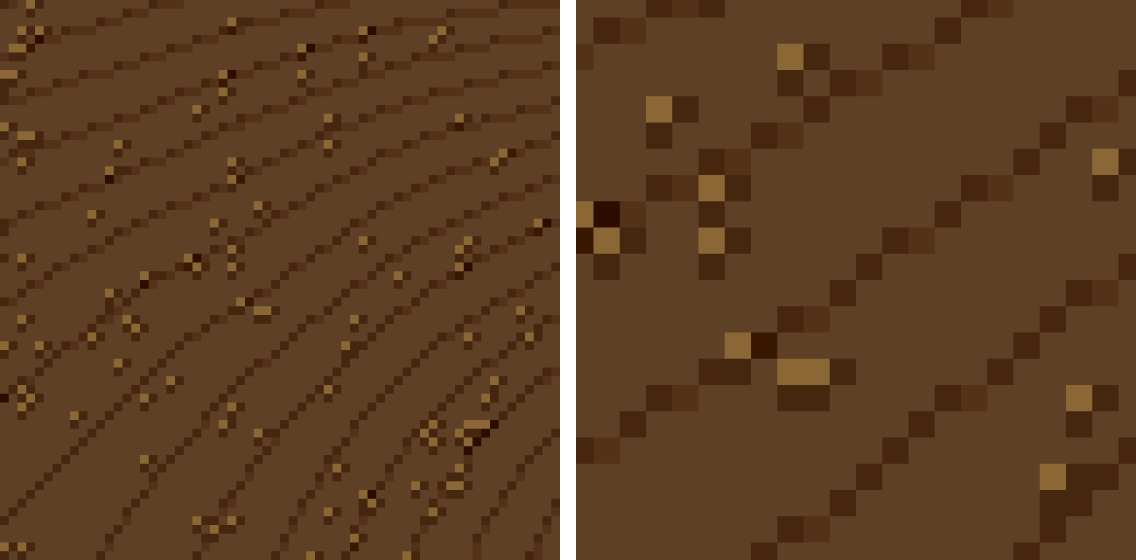
Left: the whole. Right: its middle third, enlarged.
This texture is drawn by a WebGL 2 fragment shader. Its source:

```glsl
#version 300 es
precision highp float;
// Pixelated brown wood: curved dark grain lines with scattered shaded flecks.

uniform vec2 u_resolution;
out vec4 outColor;

const float CELLS = 64.0;          // cells along the canvas height
const float FLECK_CHANCE = 0.0165; // share of cells holding a bright fleck
const vec3 WOOD = vec3(0.370, 0.250, 0.150);
const vec3 GRAIN_SOFT = vec3(0.325, 0.195, 0.098);
const vec3 GRAIN_DEEP = vec3(0.275, 0.148, 0.055);
const vec3 FLECK = vec3(0.545, 0.405, 0.210);
const vec3 SHADE = vec3(0.100, 0.100, 0.095);

float hash(vec2 p) {
    return fract(sin(dot(p, vec2(127.1, 311.7))) * 43758.5453);
}

float valueNoise(vec2 p) {
    vec2 cell = floor(p);
    vec2 t = fract(p);
    t = t * t * (3.0 - 2.0 * t);
    float low = mix(hash(cell), hash(cell + vec2(1.0, 0.0)), t.x);
    float high = mix(hash(cell + vec2(0.0, 1.0)), hash(cell + 1.0), t.x);
    return mix(low, high, t.y);
}

// Height field whose whole-number contours are the grain lines.
float grainField(vec2 p) {
    float y = max(p.y, 0.0);
    float across = -4.5 * p.x - 3.0 * p.x * p.x;
    float upward = 2.6 * y + 4.6 * y * y;
    float bend = 4.5 * p.x * p.x * y * sqrt(y);
    return across + upward + bend + 0.35 * (valueNoise(p * 4.0) - 0.5);
}

// True when a contour passes within half a cell along the steeper axis.
bool isGrain(vec2 cell) {
    vec2 p = (cell + 0.5) / CELLS;
    vec2 stepSize = vec2(1.0 / CELLS, 0.0);
    float f = grainField(p);
    float slopeX = abs(grainField(p + stepSize.xy) - f);
    float slopeY = abs(grainField(p + stepSize.yx) - f);
    return abs(f - round(f)) < 0.5 * max(slopeX, slopeY);
}

bool isFleck(vec2 cell) {
    return hash(cell + 17.3) < FLECK_CHANCE;
}

vec3 cellColor(vec2 cell) {
    if (isFleck(cell)) return FLECK;
    vec2 left = cell - vec2(1.0, 0.0);
    vec2 above = cell + vec2(0.0, 1.0);

    // Each run of grain starts deep and continues soft.
    vec3 color = WOOD;
    if (isGrain(cell)) {
        bool continues = isGrain(left) || isGrain(above);
        color = continues ? GRAIN_SOFT : GRAIN_DEEP;
    }

    // Flecks shade the cells to their right and below.
    if (isFleck(left) || isFleck(above)) color -= SHADE;
    return max(color, vec3(0.0));
}

void main() {
    // Blend neighbouring cells only within one pixel of their shared edge.
    vec2 p = gl_FragCoord.xy / u_resolution.y * CELLS - 0.5;
    float pixel = CELLS / u_resolution.y;
    vec2 cell = floor(p);
    vec2 t = clamp((fract(p) - 0.5) / pixel + 0.5, 0.0, 1.0);

    vec3 low = mix(cellColor(cell), cellColor(cell + vec2(1.0, 0.0)), t.x);
    vec3 high = mix(cellColor(cell + vec2(0.0, 1.0)), cellColor(cell + 1.0), t.x);
    outColor = vec4(mix(low, high, t.y), 1.0);
}
```
